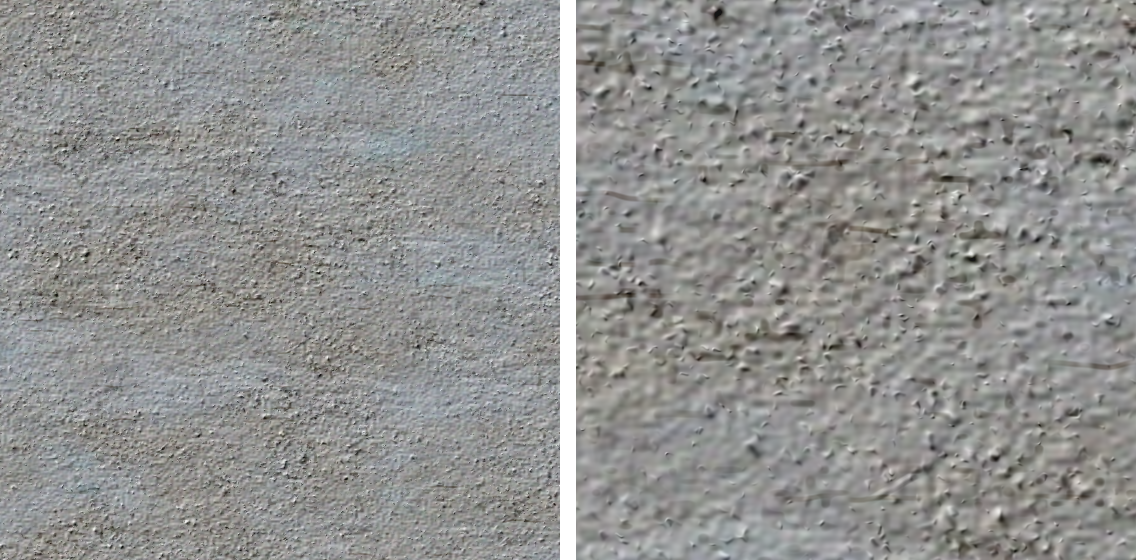
Left, the full canvas; right, a detail of the centre.
A WebGL 1 fragment shader for this texture:

```glsl
precision highp float;
// Weathered grey concrete: raised grit, earthy patches, trowel streaks and scratches.
uniform vec2 u_resolution;

const vec2 LIGHT = vec2(-0.6, 0.8);

float hash(vec2 p) {
  vec3 q = fract(p.xyx * 0.1031);
  q += dot(q, q.yzx + 33.33);
  return fract((q.x + q.y) * q.z);
}

float noise(vec2 p) {
  vec2 i = floor(p), f = fract(p);
  f *= f * (3.0 - 2.0 * f);
  return mix(mix(hash(i), hash(i + vec2(1, 0)), f.x),
             mix(hash(i + vec2(0, 1)), hash(i + 1.0), f.x), f.y);
}

float fbm(vec2 p) {
  float sum = 0.0, amp = 0.5;
  for (int i = 0; i < 5; i++) {
    sum += amp * noise(p);
    p = mat2(1.6, 1.1, -1.1, 1.6) * p + 7.3;
    amp *= 0.56;
  }
  return sum;
}

// Side-lit grains, one per cell, each with a lit face and a cast shadow
float grit(vec2 p, float density) {
  p += 0.55 * vec2(noise(p * 1.7), noise(p * 1.7 + 60.0));
  vec2 cell = floor(p);
  float shade = 0.0;
  for (int y = -1; y <= 1; y++) {
    for (int x = -1; x <= 1; x++) {
      vec2 id = cell + vec2(x, y);
      vec2 center = id + vec2(hash(id + 3.7), hash(id + 51.3));
      float size = hash(id + 91.7);
      vec2 d = (p - center) / mix(0.2, 0.5, size * size);
      d.y *= mix(0.8, 1.6, hash(id + 17.1));
      float strength = mix(0.35, 1.15, hash(id + 71.9));
      strength *= smoothstep(0.0, 0.15, density - hash(id + 131.9));
      vec2 s = d + LIGHT * 0.9;
      shade += strength * (dot(d, LIGHT) * exp(-dot(d, d)) - 0.22 * exp(-1.6 * dot(s, s)));
    }
  }
  return shade;
}

// Thin tapered scratch inside some of the cells; returns coverage
float scratches(vec2 p, vec2 cells, float share, float width) {
  vec2 g = p * cells;
  vec2 id = floor(g);
  vec2 f = fract(g) - 0.5;
  float reach = mix(0.12, 0.46, hash(id + 5.1));
  float tilt = (hash(id + 8.3) - 0.5) * 0.6;
  float wobble = 0.2 * (noise(p * 60.0) - 0.5);
  float dist = abs(f.y - tilt * f.x - wobble) / cells.y;
  float taper = 1.0 - smoothstep(0.3 * reach, reach, abs(f.x));
  float broken = smoothstep(0.25, 0.6, noise(p * vec2(110.0, 50.0)));
  return step(hash(id + 23.9), share) * taper * broken
       * (1.0 - smoothstep(0.3 * width, width, dist));
}

void main() {
  vec2 uv = gl_FragCoord.xy / u_resolution.y;
  vec2 warp = uv + 0.025 * vec2(noise(uv * 14.0), noise(uv * 14.0 + 40.0));

  // Loosely mixed patches of rough, brownish and smooth, bluish surface
  float rough = smoothstep(0.36, 0.78, fbm(warp * vec2(5.0, 8.0) + 2.0));
  float earth = smoothstep(0.32, 0.78, fbm(warp * vec2(6.0, 13.0) + 31.0));
  earth = mix(earth, rough, 0.45);
  vec3 color = mix(vec3(0.585, 0.605, 0.627), vec3(0.555, 0.543, 0.518), earth);
  color += 0.08 * (fbm(uv * vec2(24.0, 38.0) + 11.0) - 0.53);

  // Horizontal trowel streaks, grouped in bands
  float band = smoothstep(0.4, 0.7, noise(uv * vec2(2.0, 7.0) + 63.0));
  color += (0.03 + 0.08 * band) * (noise(warp * vec2(14.0, 170.0)) - 0.5);

  // Sharp, slightly flattened embossed texture in two sizes
  vec2 q = uv * vec2(185.0, 235.0);
  float fine = noise(q) - noise(q + LIGHT * 0.9);
  vec2 m = warp * vec2(85.0, 115.0) + 19.0;
  float medium = noise(m) - noise(m + LIGHT * 0.6);
  color += fine * mix(0.15, 0.21, rough) + medium * mix(0.08, 0.14, rough);

  // Grit gathers in small clumps, densest in the rough patches
  float clump = smoothstep(0.25, 0.8, noise(warp * vec2(26.0, 34.0) + 5.0));
  float cluster = (0.25 + 0.75 * rough) * mix(0.25, 1.0, clump);
  color += 0.40 * grit(uv * 150.0, 0.16 + 0.60 * cluster);
  color += 0.52 * grit(uv * 100.0 + 37.0, 0.07 + 0.34 * cluster);

  // Dark pits with a trace of brown soil
  float pit = smoothstep(0.72, 0.93, noise(uv * vec2(110.0, 150.0) + 80.0));
  color -= pit * (0.06 + 0.16 * cluster) * vec3(0.95, 1.0, 1.06);

  // Scratches: mostly level, a few slanted and pale-edged
  float level = scratches(uv, vec2(7.0, 50.0), 0.05 + 0.14 * band, 0.0024);
  color -= level * vec3(0.15, 0.17, 0.19);
  vec2 slanted = mat2(0.8, -0.6, 0.6, 0.8) * uv + 3.0;
  color -= 0.16 * scratches(slanted, vec2(10.0, 36.0), 0.03, 0.0024);
  color += 0.16 * scratches(slanted - LIGHT * 0.003, vec2(10.0, 36.0), 0.03, 0.0024);

  // Faint teal stains and slight colour speckle
  color += vec3(-0.025, 0.012, 0.015) * smoothstep(0.72, 0.9, fbm(uv * vec2(7.0, 16.0) + 90.0));
  color += 0.03 * (vec3(noise(q * 0.6), noise(q * 0.6 + 50.0), noise(q * 0.6 + 99.0)) - 0.5);

  gl_FragColor = vec4(clamp(color + 0.012, 0.08, 0.92), 1.0);
}
```
